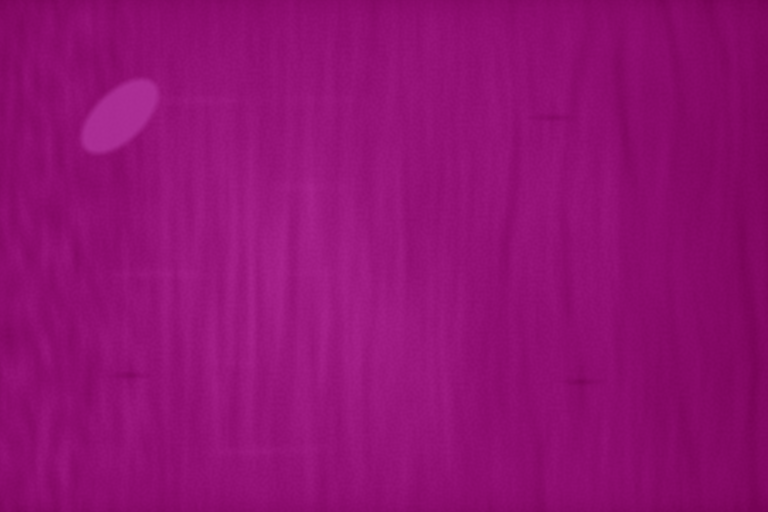
Write a Shadertoy shader that draws this texture.

```glsl
const vec3 DARK = vec3(0.48, 0.015, 0.35);
const vec3 MID = vec3(0.56, 0.05, 0.44);
const vec3 LIGHT = vec3(0.65, 0.13, 0.54);
const vec3 SPOT_COLOR = vec3(0.67, 0.175, 0.58);

const vec2 SPOT_CENTER = vec2(0.234, 0.773);
const vec2 SPOT_RADII = vec2(0.093, 0.048);
const float SPOT_ANGLE = 0.76;
const float SPOT_BLUR = 0.009;

const vec2 GLOW_CENTER = vec2(0.53, 0.40);
const vec2 GLOW_SIZE = vec2(0.27, 0.31);
const float STREAK_AMOUNT = 0.17;
const float FLECK_AMOUNT = 0.42;
const float VEIN_DEPTH = 0.32;
const float MARK_DEPTH = 0.55;
const float GRAIN_AMOUNT = 0.17;
const int VEIN_COUNT = 5;
const int THREAD_COUNT = 5;
const vec2 MARKS[3] = vec2[3](vec2(0.255, 0.267), vec2(1.137, 0.254), vec2(1.078, 0.770));

vec2 hashGradient(vec2 cell) {
    vec3 q = fract(cell.xyx * vec3(0.1031, 0.1030, 0.0973));
    q += dot(q, q.yzx + 33.33);
    float angle = 6.2832 * fract((q.x + q.y) * q.z);
    return vec2(cos(angle), sin(angle));
}

float gradientNoise(vec2 p) {
    vec2 i = floor(p), f = p - i;
    vec2 w = f * f * f * (f * (f * 6.0 - 15.0) + 10.0);
    vec2 e = vec2(0.0, 1.0);
    float a = dot(hashGradient(i), f);
    float b = dot(hashGradient(i + e.yx), f - e.yx);
    float c = dot(hashGradient(i + e.xy), f - e.xy);
    float d = dot(hashGradient(i + e.yy), f - e.yy);
    return 1.4 * mix(mix(a, b, w.x), mix(c, d, w.x), w.y);
}

float bell(vec2 v) {
    return exp(-dot(v, v));
}

// Broad light and shade; 0 is the middle tone
float lighting(vec2 p, float width) {
    float tone = -0.29 + 0.60 * bell((p - vec2(0.72, 0.50)) / vec2(0.66, 0.80));
    tone += 0.42 * bell((p - GLOW_CENTER) / GLOW_SIZE);
    tone -= 0.42 * smoothstep(0.72 * width, width, p.x);
    vec2 border = min(p, vec2(width, 1.0) - p);
    tone -= 0.22 * exp(-border.x / 0.04) + 0.40 * exp(-border.y / 0.025);
    return tone + 0.20 * gradientNoise(p * vec2(3.6, 2.6) + 7.0);
}

// Vertical streaks, strongest inside the glow
float streaks(vec2 p, float glow) {
    float bend = 0.025 * gradientNoise(p * vec2(1.5, 2.5)) * smoothstep(0.5, 1.1, p.x);
    float x = p.x + bend;
    float tone = gradientNoise(vec2(x * 34.0, p.y * 2.4));
    tone += 0.8 * gradientNoise(vec2(x * 14.0, p.y * 1.8) + 31.0);
    tone += 0.75 * gradientNoise(vec2(x * 66.0, p.y * 7.0) + 53.0);
    tone += 0.45 * gradientNoise(vec2(x * 48.0, p.y * 20.0) + 71.0);
    float ribs = gradientNoise(vec2(p.x * 42.0, p.y * 3.0) + 91.0);
    return STREAK_AMOUNT * (tone + 3.0 * glow * ribs);
}

// Short slanted flecks near the left side
float flecks(vec2 p) {
    float n = gradientNoise(vec2((p.x + 0.12 * p.y) * 42.0, p.y * 13.0) + 17.0);
    return FLECK_AMOUNT * n * (1.0 - smoothstep(0.08, 0.42, p.x));
}

// Wavering dark veins on the right side
float veins(vec2 p) {
    float tone = 0.0;
    for (int i = 0; i < VEIN_COUNT; i++) {
        float id = float(i);
        float wave = gradientNoise(vec2(id * 5.3 + 0.4, p.y * 2.6));
        float center = 0.98 + 0.118 * id + 0.045 * wave + 0.05 * (0.5 - p.y) * (id - 2.0);
        float fade = smoothstep(-0.3, 0.4, gradientNoise(vec2(id * 3.7 + 0.6, p.y * 3.2 + 9.0)));
        float offset = (p.x - center) / 0.013;
        tone -= VEIN_DEPTH * fade * exp(-offset * offset);
        tone += 0.3 * VEIN_DEPTH * fade * bell(vec2(offset - 2.0, 0.0));
    }
    return tone;
}

// Faint pale threads running across the left half
float threads(vec2 p) {
    float tone = 0.0;
    for (int i = 0; i < THREAD_COUNT; i++) {
        float id = float(i);
        float y = 0.12 + 0.172 * id + 0.008 * gradientNoise(vec2(p.x * 4.0, id * 2.7 + 0.5));
        float fade = smoothstep(-0.2, 0.4, gradientNoise(vec2(p.x * 5.0, id * 4.3 + 0.3)));
        tone += 0.20 * fade * bell(vec2((p.y - y) / 0.009, 0.0));
    }
    return tone * smoothstep(0.15, 0.25, p.x) * (1.0 - smoothstep(0.5, 0.8, p.x));
}

// Small soft dark crosses
float crosses(vec2 p) {
    float tone = 0.0;
    for (int i = 0; i < 3; i++) {
        vec2 q = p - MARKS[i];
        tone -= MARK_DEPTH * bell(q / vec2(0.034, 0.006));
        tone -= 0.5 * MARK_DEPTH * bell(q / vec2(0.008, 0.045));
    }
    return tone;
}

float spotMask(vec2 p) {
    vec2 q = p - SPOT_CENTER;
    float c = cos(SPOT_ANGLE), s = sin(SPOT_ANGLE);
    q = vec2(c * q.x + s * q.y, c * q.y - s * q.x);
    float k = length(q / SPOT_RADII);
    float dist = k * (k - 1.0) / max(length(q / (SPOT_RADII * SPOT_RADII)), 0.001);
    return 1.0 - smoothstep(-SPOT_BLUR, SPOT_BLUR, dist);
}

void mainImage(out vec4 fragColor, in vec2 fragCoord) {
    vec2 p = fragCoord / iResolution.y;
    float width = iResolution.x / iResolution.y;
    float glow = bell((p - GLOW_CENTER) / GLOW_SIZE);
    float grain = GRAIN_AMOUNT * gradientNoise(p * 150.0);

    float tone = lighting(p, width) + streaks(p, glow) + flecks(p);
    tone += veins(p) + threads(p) + crosses(p) + grain;

    vec3 color = mix(MID, DARK, clamp(-tone, 0.0, 1.15));
    color = mix(color, LIGHT, clamp(tone, 0.0, 1.2));
    vec3 spot = SPOT_COLOR + 0.04 * (grain + 0.4 * streaks(p, 0.0));
    color = mix(color, spot, spotMask(p));
    fragColor = vec4(clamp(color, 0.0, 1.0), 1.0);
}
```
